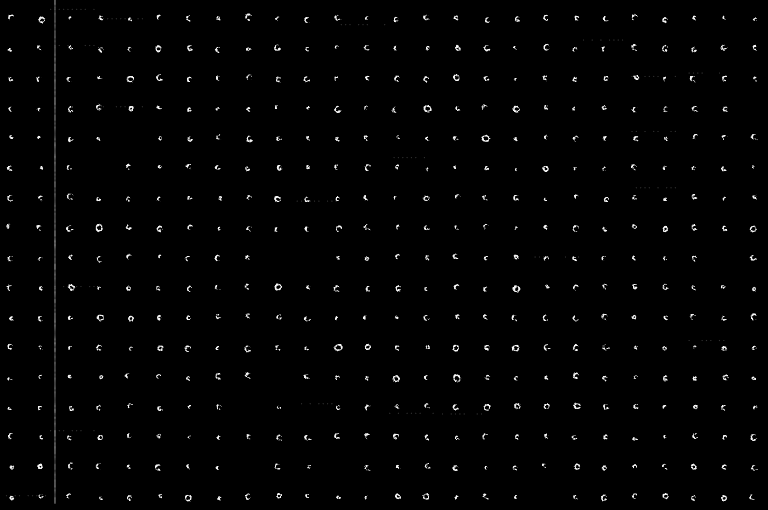
A WebGL 1 fragment shader for this pattern:

```glsl
precision highp float;

uniform vec2 u_resolution;

// All lengths are fractions of the canvas height.
const vec2 PITCH = vec2(0.0583, 0.0586);
const vec2 FIRST_MARK = vec2(0.0216, 0.0255);
const vec2 JITTER = vec2(0.0050, 0.0055);
const float RADIUS_MIN = 0.0023;
const float RADIUS_MAX = 0.0056;
const float STROKE = 0.0017;        // half width at the thickest part
const float WEAR = 0.0026;
const float WEAR_SCALE = 420.0;
const float RULE_X = 0.1078;
const float RULE_HALF_WIDTH = 0.0011;
const float RULE_BOTTOM = 0.012;
const vec2 DUST_CELL = vec2(0.095, 0.0586);
const float DUST_PITCH = 0.0085;
const float DUST_CHANCE = 0.07;
const vec3 BACKGROUND = vec3(0.0);
const vec3 INK = vec3(0.96);
const vec3 RULE_INK = vec3(0.74);
const vec3 DUST_INK = vec3(0.19);

float hash(vec2 p) {
  p = fract(p * vec2(0.1031, 0.1173) + 0.137);
  p += dot(p, p.yx + 33.33);
  return fract((p.x + p.y) * p.x * 7.31 + p.y * 53.7);
}

vec2 hash2(vec2 p) {
  return vec2(hash(p), hash(p + vec2(71.3, 19.7)));
}

float noise(vec2 p) {
  vec2 i = floor(p);
  vec2 f = fract(p);
  f = f * f * (3.0 - 2.0 * f);
  float low = mix(hash(i), hash(i + vec2(1.0, 0.0)), f.x);
  float high = mix(hash(i + vec2(0.0, 1.0)), hash(i + 1.0), f.x);
  return mix(low, high, f.y);
}

vec2 rotate(vec2 p, float angle) {
  float c = cos(angle);
  float s = sin(angle);
  return vec2(c * p.x - s * p.y, s * p.x + c * p.y);
}

float coverage(float dist, float pixel) {
  return clamp(0.5 - dist / pixel, 0.0, 1.0);
}

// Arc that is thickest on its left and tapers to both ends.
float crescent(vec2 p, float radius, float span) {
  float angle = atan(p.y, -p.x) / span;
  return abs(length(p) - radius) - STROKE * (1.0 - angle * angle);
}

// One worn hook per grid cell, some closed and some with a blot inside.
float marks(vec2 p, float pixel) {
  vec2 cell = floor((p - FIRST_MARK) / PITCH + 0.5);
  vec2 center = FIRST_MARK + cell * PITCH;
  center += (hash2(cell + 3.0) - 0.5) * JITTER;
  vec2 shape = hash2(cell + 37.0);
  vec2 kind = hash2(cell + 83.0);

  vec2 q = rotate(p - center, mix(-0.3, 0.9, shape.x));
  q.x *= mix(0.8, 1.1, kind.x);
  float radius = mix(RADIUS_MIN, RADIUS_MAX, shape.y);
  float span = kind.y > 0.88 ? 5.0 : mix(1.3, 2.5, kind.x);
  float dist = crescent(q, radius, span);

  float blot = length((q - radius * vec2(0.4, -0.6)) * vec2(0.75, 1.2));
  if (kind.y < 0.5) dist = min(dist, blot - mix(0.0012, 0.0024, kind.x));

  dist += (noise(p * WEAR_SCALE) - 0.45) * WEAR;
  float present = step(0.012, hash(cell + 151.0));
  return coverage(dist, pixel) * present;
}

// Vertical rule with uneven ink along its length.
float rule(vec2 p, float pixel) {
  float dist = max(abs(p.x - RULE_X) - RULE_HALF_WIDTH, RULE_BOTTOM - p.y);
  float ink = mix(0.5, 1.0, noise(vec2(9.0, p.y * 260.0)));
  ink *= mix(0.7, 1.0, noise(vec2(23.0, p.y * 40.0)));
  return coverage(dist, pixel) * ink;
}

// Sparse, faint runs of dots between the marks.
float dust(vec2 p, float pixel) {
  vec2 cell = floor(p / DUST_CELL);
  vec2 local = p - cell * DUST_CELL;
  float height = mix(0.2, 0.8, hash(cell + 211.0)) * DUST_CELL.y;
  float offset = (fract(local.x / DUST_PITCH) - 0.5) * DUST_PITCH;
  float dotIndex = floor(local.x / DUST_PITCH);
  float seen = step(hash(cell + 263.0), DUST_CHANCE);
  seen *= step(0.3, hash(cell + vec2(dotIndex, 307.0)));
  float dist = length(vec2(offset, local.y - height)) - 0.0011;
  return coverage(dist, pixel) * seen;
}

void main() {
  vec2 p = gl_FragCoord.xy / u_resolution.y;
  float pixel = 1.0 / u_resolution.y;

  vec3 color = mix(BACKGROUND, DUST_INK, dust(p, pixel));
  color = mix(color, RULE_INK, rule(p, pixel));
  color = mix(color, INK, marks(p, pixel));
  gl_FragColor = vec4(color, 1.0);
}
```
